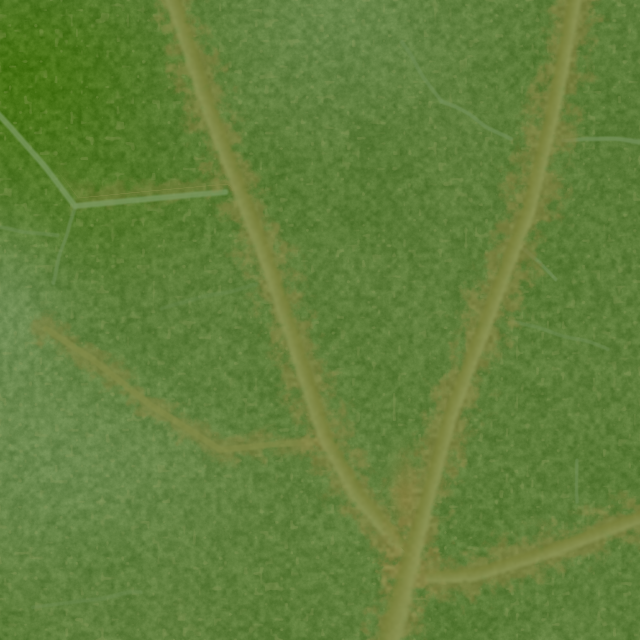
A Shadertoy shader for this texture:

```glsl
const vec3 LEAF = vec3(0.36, 0.49, 0.22);
const vec3 DEEP_GREEN = vec3(0.27, 0.45, 0.06);
const vec3 HAZE = vec3(0.45, 0.57, 0.35);
const vec3 HAIR = vec3(0.53, 0.52, 0.27);
const vec3 OLIVE = vec3(0.46, 0.49, 0.20);
const vec3 PALE = vec3(0.58, 0.62, 0.38);
const vec3 RUST = vec3(0.61, 0.52, 0.27);

float hash(vec2 p) {
    vec3 q = fract(vec3(p.xyx) * 0.1031);
    q += dot(q, q.yzx + 33.33);
    return fract((q.x + q.y) * q.z);
}

float noise(vec2 p) {
    vec2 cell = floor(p), f = fract(p);
    f = f * f * (3.0 - 2.0 * f);
    float low = mix(hash(cell), hash(cell + vec2(1, 0)), f.x);
    float high = mix(hash(cell + vec2(0, 1)), hash(cell + vec2(1, 1)), f.x);
    return mix(low, high, f.y);
}

float fbm(vec2 p) {
    float sum = 0.0, weight = 0.5;
    for (int i = 0; i < 4; i++) {
        sum += weight * noise(p);
        p = mat2(1.6, 1.2, -1.2, 1.6) * p + 17.0;
        weight *= 0.5;
    }
    return sum / 0.9375;
}

// Distance to a segment, positive on the left of its direction
float signedSegment(vec2 p, vec2 a, vec2 b) {
    vec2 ap = p - a, ab = b - a;
    float d = length(ap - ab * clamp(dot(ap, ab) / dot(ab, ab), 0.0, 1.0));
    return ab.x * ap.y - ab.y * ap.x < 0.0 ? -d : d;
}

float signedPath(vec2 p, vec2 path[6]) {
    float nearest = 9.0;
    for (int i = 0; i < 5; i++) {
        float d = signedSegment(p, path[i], path[i + 1]);
        if (abs(d) < abs(nearest)) nearest = d;
    }
    return nearest;
}

float glow(vec2 p, vec2 center, vec2 radius) {
    vec2 q = (p - center) / radius;
    return exp(-dot(q, q));
}

// Hairy fringe around a ridge that is brighter on one side
vec3 paintVein(vec3 color, vec2 p, float d, float core, float fringe, float litSide, float strength) {
    float tufts = fbm(p * 65.0) - 0.5;
    float hair = 1.0 - smoothstep(0.2, 1.0, abs(d) / fringe + tufts * 1.7);
    vec3 hairColor = HAIR + (noise(p * 150.0) - 0.5) * 0.10;
    color = mix(color, hairColor, hair * 0.7 * strength);
    float body = 1.0 - smoothstep(core * 0.35, core, abs(d));
    vec3 ridge = mix(OLIVE, PALE, smoothstep(-core, core, d * litSide));
    return mix(color, ridge, body * 0.8 * strength);
}

vec3 paintThread(vec3 color, vec2 p, vec2 a, vec2 b, float strength) {
    vec2 wobble = (vec2(noise(p * 25.0), noise(p * 25.0 + 40.0)) - 0.5) * 0.008;
    float d = abs(signedSegment(p + wobble, a, b));
    return mix(color, HAZE, strength * (1.0 - smoothstep(0.001, 0.005, d)));
}

vec3 leafSurface(vec2 p) {
    vec3 color = LEAF + (fbm(p * 7.0) - 0.5) * vec3(0.06, 0.04, 0.06);
    color = mix(color, DEEP_GREEN, 0.9 * glow(p, vec2(0.02, 0.88), vec2(0.22, 0.17)));
    color = mix(color, DEEP_GREEN, 0.3 * glow(p, vec2(0.13, 0.68), vec2(0.2, 0.1)));
    color = mix(color, HAZE, 0.75 * glow(p, vec2(0.0, 0.5), vec2(0.1, 0.14)));
    color = mix(color, HAZE, 0.6 * glow(p, vec2(0.08, 0.28), vec2(0.25, 0.17)));
    color = mix(color, HAZE, 0.45 * glow(p, vec2(0.53, 0.97), vec2(0.18, 0.14)));
    // Fine grain and scattered light flecks
    color += (fbm(p * 120.0) - 0.5) * vec3(0.17, 0.14, 0.15);
    float flecks = smoothstep(0.76, 0.95, noise(p * 125.0 + 9.0));
    return mix(color, PALE, flecks * 0.3);
}

void mainImage(out vec4 fragColor, in vec2 fragCoord) {
    vec2 p = fragCoord / iResolution.xy;
    vec3 color = leafSurface(p);

    // Faint threads
    color = paintThread(color, p, vec2(0.625, 0.935), vec2(0.69, 0.844), 0.6);
    color = paintThread(color, p, vec2(0.69, 0.844), vec2(0.80, 0.783), 0.7);
    color = paintThread(color, p, vec2(0.88, 0.782), vec2(1.0, 0.779), 0.8);
    color = paintThread(color, p, vec2(0.80, 0.50), vec2(0.95, 0.455), 0.5);
    color = paintThread(color, p, vec2(0.82, 0.61), vec2(0.87, 0.565), 0.7);
    color = paintThread(color, p, vec2(0.90, 0.28), vec2(0.90, 0.215), 0.6);
    color = paintThread(color, p, vec2(0.117, 0.678), vec2(0.085, 0.56), 0.6);
    color = paintThread(color, p, vec2(0.0, 0.645), vec2(0.09, 0.635), 0.5);
    color = paintThread(color, p, vec2(0.25, 0.52), vec2(0.40, 0.555), 0.35);
    color = paintThread(color, p, vec2(0.05, 0.05), vec2(0.22, 0.075), 0.4);

    // Side branches
    float upper = signedPath(p, vec2[6](vec2(0.352, 0.70), vec2(0.24, 0.69), vec2(0.117, 0.678),
        vec2(0.07, 0.74), vec2(0.013, 0.805), vec2(-0.02, 0.84)));
    float upperHair = smoothstep(0.07, 0.16, p.x);
    color = paintVein(color, p, upper + 0.012, 0.001, 0.023, 0.0, 0.6 * upperHair);
    color = mix(color, HAZE + 0.04, 0.75 * (1.0 - smoothstep(0.002, 0.007, abs(upper))));
    float lower = signedPath(p, vec2[6](vec2(0.501, 0.31), vec2(0.42, 0.305), vec2(0.345, 0.297),
        vec2(0.234, 0.368), vec2(0.143, 0.44), vec2(0.072, 0.486)));
    color = paintVein(color, p, lower, 0.007, 0.027, 0.0, 0.75);

    // Main veins, the trunk last
    float right = signedPath(p, vec2[6](vec2(0.638, 0.10), vec2(0.69, 0.099), vec2(0.742, 0.102),
        vec2(0.846, 0.134), vec2(0.93, 0.165), vec2(1.01, 0.195)));
    color = paintVein(color, p, right, 0.014, 0.047, -1.0, 0.9);
    float left = signedPath(p, vec2[6](vec2(0.267, 1.01), vec2(0.326, 0.831), vec2(0.423, 0.577),
        vec2(0.508, 0.316), vec2(0.56, 0.225), vec2(0.625, 0.147)));
    color = paintVein(color, p, left, 0.016, 0.046, -1.0, 0.9);
    color = mix(color, RUST, 0.6 * glow(p, vec2(0.632, 0.225), vec2(0.02, 0.05)));
    float trunk = signedPath(p, vec2[6](vec2(0.90, 1.01), vec2(0.866, 0.831), vec2(0.827, 0.674),
        vec2(0.703, 0.349), vec2(0.638, 0.11), vec2(0.60, -0.03)));
    float trunkCore = mix(0.025, 0.015, smoothstep(0.0, 0.25, p.y));
    color = paintVein(color, p, trunk, trunkCore, 0.05, 1.0, 0.95);

    fragColor = vec4(clamp(color, 0.0, 1.0), 1.0);
}
```
